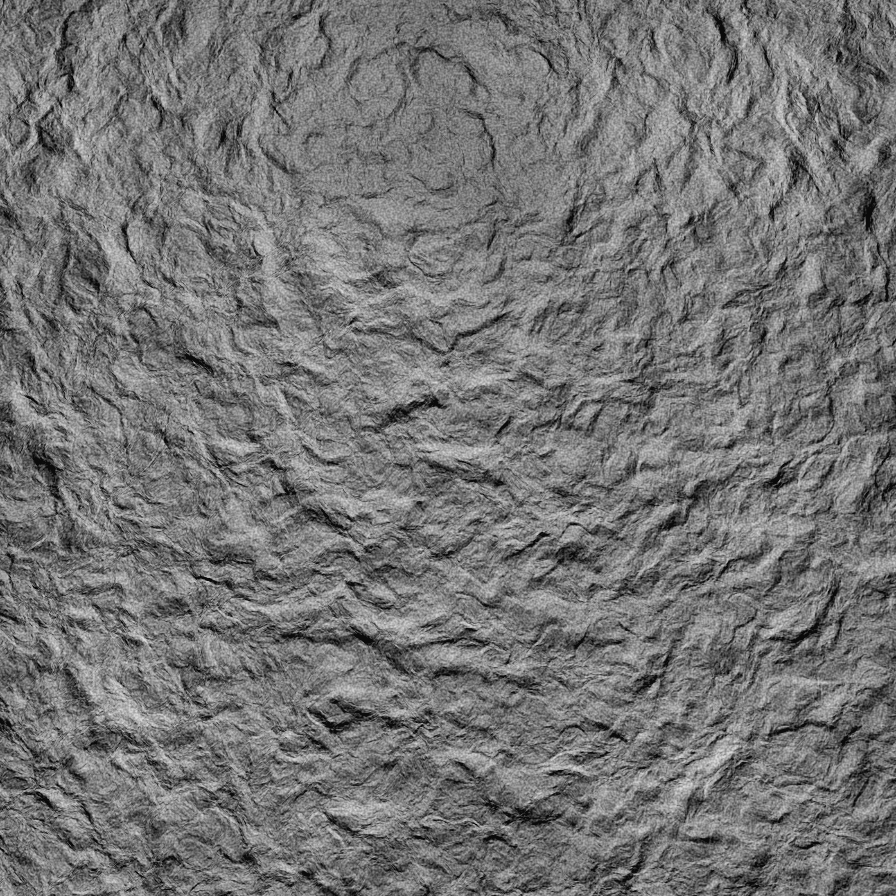
Reproduce this texture procedurally as a Shadertoy shader.

```glsl
// Rough grey rock face with chipped ledges, lit by a low lamp near the top centre.
#define LAMP vec2(0.48, 0.88)
#define LAMP_HEIGHT 0.22
#define BASE_FREQ 15.0
#define OCTAVES 5
#define LEDGE_FREQ 13.0
#define RELIEF 0.47
#define CONTRAST 0.235
#define BASE_GREY 0.472
#define GRAIN 0.21
#define SAMPLE_STEP 0.001

float hash(vec2 cell) {
    vec3 q = fract(cell.xyx * vec3(0.1031, 0.1030, 0.0973));
    q += dot(q, q.yzx + 33.33);
    return fract((q.x + q.y) * q.z);
}

// Dot product of a random unit gradient with the offset from its corner
float corner(vec2 cell, vec2 offset) {
    float angle = 6.2832 * hash(cell);
    return dot(vec2(cos(angle), sin(angle)), offset);
}

float noise(vec2 p) {
    vec2 i = floor(p), f = fract(p);
    vec2 u = f * f * f * (f * (f * 6.0 - 15.0) + 10.0);
    vec2 e = vec2(1.0, 0.0);
    float low = mix(corner(i, f), corner(i + e, f - e), u.x);
    float high = mix(corner(i + e.yx, f - e.yx), corner(i + 1.0, f - 1.0), u.x);
    return mix(low, high, u.y);
}

vec2 noise2(vec2 p) {
    return vec2(noise(p), noise(p + 71.7));
}

float rockHeight(vec2 p) {
    // Bend the domain so that edges run jagged
    p += 0.016 * noise2(p * 12.0 + 5.3);
    p += 0.006 * noise2(p * 45.0 + 17.1);

    // Folded noise: flat shoulders broken by raised chips
    float height = 0.0, freq = BASE_FREQ, slope = 1.0;
    mat2 turn = mat2(0.8, 0.6, -0.6, 0.8);
    vec2 q = turn * p;
    for (int i = 0; i < OCTAVES; i++) {
        float n = noise(q * freq + 31.7 * float(i));
        height += slope / freq * (sqrt(n * n + 0.002) + 0.6 * n);
        q = turn * q;
        freq *= 2.04;
        slope *= 0.98;
    }

    // Steep broken ledges along noise contours
    freq = LEDGE_FREQ;
    q = turn * p;
    for (int i = 0; i < 2; i++) {
        float n = noise(q * freq + 53.9 + 12.3 * float(i));
        float patchy = smoothstep(-0.15, 0.3, noise(q * freq * 0.6 + 91.1));
        height += 0.36 / freq * patchy * smoothstep(-0.08, 0.08, n);
        q = turn * q;
        freq *= 2.2;
    }
    return height;
}

void mainImage(out vec4 fragColor, in vec2 fragCoord) {
    vec2 uv = fragCoord / iResolution.y;

    // Surface slope by finite differences
    vec2 e = vec2(SAMPLE_STEP, 0.0);
    float here = rockHeight(uv);
    vec2 slope = vec2(rockHeight(uv + e), rockHeight(uv + e.yx)) - here;
    slope *= RELIEF / SAMPLE_STEP;

    // Raking light grows stronger away from the lamp, its direction slightly scattered
    vec2 toLamp = LAMP - uv + 0.15 * noise2(uv * 7.0 + 3.0);
    float dist = length(toLamp);
    float slant = dist / sqrt(dist * dist + LAMP_HEIGHT * LAMP_HEIGHT);
    float facing = -dot(slope, toLamp / max(dist, 0.001)) * slant;
    float lit = facing / (1.0 + 0.45 * max(facing, 0.0) + 0.07 * max(-facing, 0.0));

    // Overall tone: glow by the lamp, soft patches, creases and dim borders
    float grey = BASE_GREY + CONTRAST * lit;
    grey += 0.07 * exp(-6.0 * dist * dist) + 0.08 * noise(uv * 4.0 + 8.0);
    grey -= 0.12 * (1.0 - slant) * length(slope);
    vec2 border = abs(uv - 0.5);
    grey -= 0.05 * smoothstep(0.38, 0.5, max(border.x, border.y));

    // Fine mineral grain
    grey += GRAIN * (noise(uv * 397.0) + 0.4 * noise(uv * 223.0 + 40.0));

    fragColor = vec4(vec3(clamp(grey, 0.04, 0.85)), 1.0);
}
```
